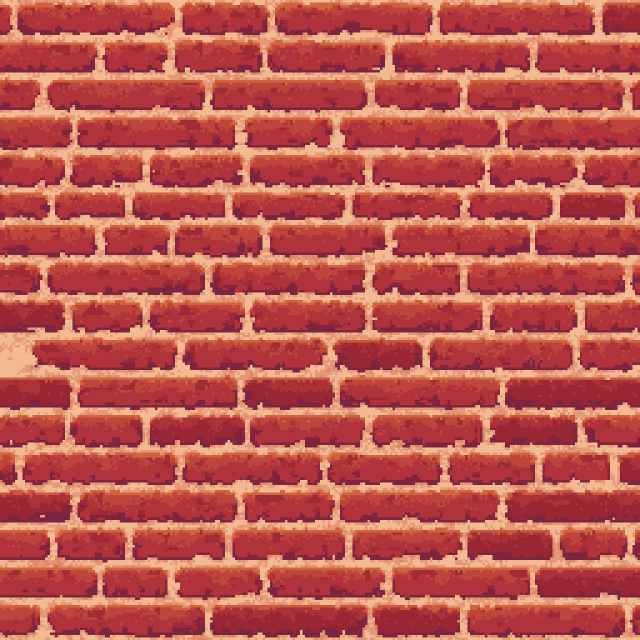
Give the GLSL for this texture, as a WebGL 2 fragment shader.

```glsl
#version 300 es
precision highp float;

uniform vec2 u_resolution;
out vec4 fragColor;

const float CELLS = 256.0;        // mosaic cells along the canvas height
const float COURSE = 15.2;        // course height in cells
const float THIN_TOP = 76.0;      // where the one thinner course begins
const float THIN_SCALE = 1.2;

const vec3 MORTAR_LIGHT = vec3(0.95, 0.73, 0.57);
const vec3 MORTAR_MID = vec3(0.90, 0.60, 0.47);
const vec3 MORTAR_DEEP = vec3(0.87, 0.53, 0.40);
const vec3 RIM_ORANGE = vec3(0.82, 0.39, 0.24);
const vec3 RED = vec3(0.69, 0.20, 0.23);
const vec3 RED_WARM = vec3(0.74, 0.27, 0.23);
const vec3 RED_DARK = vec3(0.60, 0.15, 0.20);
const vec3 SHADOW = vec3(0.49, 0.14, 0.25);

// Bond of each course kind: first joint, spacing, swing, swing frequency
const vec4 BONDS[8] = vec4[8](
    vec4(6.0, 56.0, 10.7, 2.1), vec4(40.0, 43.0, -20.0, 0.8),
    vec4(-85.0, 56.0, 10.7, 2.1), vec4(30.0, 57.0, 10.7, 2.1),
    vec4(27.0, 39.7, -9.3, 1.1), vec4(21.0, 39.0, -9.3, 1.1),
    vec4(8.0, 46.7, 30.7, 0.6), vec4(72.0, 52.7, 8.3, 2.1));
const int KINDS[17] = int[17](0, 1, 2, 3, 4, 5, 1, 2, 4, 7, 3, 4, 6, 3, 5, 1, 2);

float hash(vec2 p) {
    vec3 q = fract(vec3(p.xyx) * 0.1031);
    q += dot(q, q.yzx + 33.33);
    return fract((q.x + q.y) * q.z);
}

float noise(vec2 p) {
    vec2 i = floor(p), f = fract(p);
    f = f * f * (3.0 - 2.0 * f);
    vec2 e = vec2(1.0, 0.0);
    return mix(mix(hash(i), hash(i + e), f.x),
               mix(hash(i + e.yx), hash(i + e.xx), f.x), f.y);
}

float roundedBox(vec2 p, vec2 halfSize, float radius) {
    vec2 q = abs(p) - halfSize + radius;
    return length(max(q, 0.0)) + min(max(q.x, q.y), 0.0) - radius;
}

// Joints to the left and right of x
vec2 findJoints(float x, vec4 bond) {
    vec2 joints = vec2(bond.x - 60.0, 2.0 * CELLS);
    for (int i = 0; i < 9; i++) {
        float k = float(i);
        float joint = bond.x + bond.y * k + bond.z * sin(bond.w * k);
        if (joint <= x) joints.x = max(joints.x, joint);
        else joints.y = min(joints.y, joint);
    }
    return joints;
}

vec3 mortarColor(vec2 cell, float gap) {
    float grain = noise(cell * vec2(0.25, 0.55) + 9.0) * 0.6 + hash(cell) * 0.4;
    float edge = 1.0 - smoothstep(0.3, 1.4, gap);
    if (grain + 0.22 * edge > 0.86) return MORTAR_DEEP;
    return grain + 0.2 * edge > 0.59 ? MORTAR_MID : MORTAR_LIGHT;
}

vec3 brickColor(vec2 cell, vec2 p, vec2 halfSize, float d, float dark) {
    float grain = hash(cell + 17.0);
    float patches = noise(cell * 0.22 + 40.0);
    float depth = halfSize.y - p.y;
    vec3 color = mix(RED, RED_DARK, dark);
    vec3 warm = mix(RED_WARM, RED * 0.98, dark);

    // Warm upper face, breaking up downwards
    if (depth + grain * 2.5 < 2.0 + 6.0 * patches) color = warm;
    if (grain > 0.96 && depth < 8.0) color = warm;

    // Worn blotches toward the lower edge and ends
    float blotch = noise(cell * 0.3 + 71.0) + 0.12 * (grain - 0.5);
    if (d > -5.0 && blotch > 0.74) color = mix(color, RED_DARK, 0.8);
    if (p.y < 1.0 && d > -3.2 && blotch > 0.66) color = SHADOW;

    // Lit upper rim and shaded lower rim
    if (depth < 3.2 && d > -1.0 - step(0.83, grain)) {
        color = mix(RIM_ORANGE, RED_WARM, 0.35 * dark);
    } else if (depth > 5.0 && d > -1.0 - 0.6 * patches) {
        color = p.y < -2.0 || grain > 0.5 ? SHADOW : RED_DARK;
    }
    return color;
}

vec3 wall(vec2 uv) {
    vec2 cell = floor(uv * CELLS) + 0.5;

    // Course, with the thin one stretched to the common height
    float down = CELLS - cell.y;
    float thin = clamp(down - THIN_TOP, 0.0, COURSE / THIN_SCALE);
    down += thin * (THIN_SCALE - 1.0);
    int row = clamp(int(down / COURSE), 0, 16);
    float local = down - float(row) * COURSE;

    // Brick between two joints
    vec2 joints = findJoints(cell.x, BONDS[KINDS[row]]);
    vec2 halfSize = vec2(0.5 * (joints.y - joints.x) - 1.4, 6.1);
    vec2 p = vec2(cell.x - 0.5 * (joints.x + joints.y), 7.65 - local);
    float dark = step(0.84, hash(vec2(floor(joints.x), float(row) * 7.0 + 3.0)));

    // Eroded outline with occasional chips
    float d = roundedBox(p, halfSize, 3.0);
    d += (noise(cell * 0.4) - 0.5) * 1.2;
    d += 2.0 * smoothstep(0.68, 0.9, noise(cell * 0.24 + 5.0)) * step(p.y, 0.0);
    return d < 0.0 ? brickColor(cell, p, halfSize, d, dark) : mortarColor(cell, d);
}

void main() {
    // Average four samples to smooth cell edges at any size
    vec3 color = vec3(0.0);
    for (int i = 0; i < 4; i++) {
        vec2 shift = vec2(i & 1, i >> 1) * 0.5 - 0.25;
        color += wall((gl_FragCoord.xy + shift) / u_resolution.y);
    }
    fragColor = vec4(color * 0.25, 1.0);
}
```
